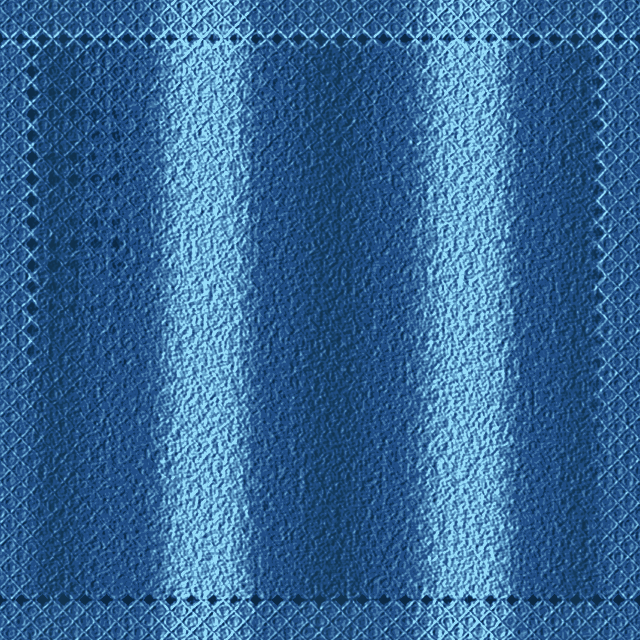
Reproduce this pattern procedurally as a three.js fragment shader.

```glsl
// Embossed blue foil: two bright vertical bands over a dark ground, crossed by
// a fine diamond lattice and framed by rows of knots. A height field of ridges
// and gradient noise is lit from one side, then mapped through a blue ramp.
varying vec2 vUv;

const float PI = 3.14159265;
const vec2 LATTICE = vec2(30.0, 29.66);   // cells per canvas
const float FRAME_LOW = 0.0625;
const float FRAME_HIGH = 0.939;
const float FRAME_LEFT = 0.05;
const float FRAME_RIGHT = 0.94;

const vec3 INK = vec3(0.03, 0.14, 0.25);
const vec3 DEEP = vec3(0.05, 0.20, 0.36);
const vec3 BLUE = vec3(0.13, 0.31, 0.54);
const vec3 STEEL = vec3(0.24, 0.44, 0.63);
const vec3 SKY = vec3(0.38, 0.63, 0.80);
const vec3 ICE = vec3(0.59, 0.87, 0.98);
const vec3 TEAL = vec3(0.10, 0.26, 0.38);

// Hash and gradient noise
vec2 gradientAt(vec2 cell) {
  vec3 p = fract(vec3(cell.xyx) * vec3(0.1031, 0.1030, 0.0973));
  p += dot(p, p.yzx + 33.33);
  float angle = 2.0 * PI * fract((p.x + p.y) * p.z);
  return vec2(cos(angle), sin(angle));
}

float gradientNoise(vec2 p) {
  vec2 i = floor(p), f = fract(p);
  vec2 w = f * f * f * (f * (f * 6.0 - 15.0) + 10.0);
  vec2 e = vec2(1.0, 0.0);
  float low = mix(dot(gradientAt(i), f), dot(gradientAt(i + e), f - e), w.x);
  float high = mix(dot(gradientAt(i + e.yx), f - e.yx),
                   dot(gradientAt(i + 1.0), f - 1.0), w.x);
  return mix(low, high, w.y);
}

// Shape helpers
float bump(float x, float center, float width) {
  float d = (x - center) / width;
  return exp(-d * d);
}

float band(float x, float left, float right, float soft) {
  return smoothstep(left - soft, left + soft, x)
       * (1.0 - smoothstep(right - soft, right + soft, x));
}

vec2 latticeSpace(vec2 uv) {
  return (uv - vec2(0.0, FRAME_LOW)) * LATTICE;
}

float diamondDistance(vec2 q) {
  vec2 f = abs(fract(q + 0.5) - 0.5);
  return f.x + f.y;
}

float diamond(vec2 q, float size) {
  return 1.0 - smoothstep(size - 0.07, size + 0.07, diamondDistance(q));
}

float ridge(vec2 q) {
  return bump(diamondDistance(q), 0.5, 0.09);
}

// Round rings inside both sets of lattice cells
float rings(vec2 q) {
  float a = length(fract(q + 0.5) - 0.5);
  float b = length(fract(q) - 0.5);
  return bump(min(a, b), 0.22, 0.07);
}

// Relief: lattice ridges, ringed cells and three grains of noise
float relief(vec2 uv, float latticeAmount) {
  vec2 warp = vec2(gradientNoise(uv * 70.0), gradientNoise(uv * 70.0 + 29.0));
  vec2 q = latticeSpace(uv + 0.006 * (1.0 - latticeAmount) * warp);
  float cells = ridge(q) + 0.6 * rings(q);
  float grain = 0.50 * gradientNoise(uv * 68.0)
              + 0.70 * gradientNoise(uv * 125.0 + 17.0)
              + 0.60 * gradientNoise(uv * 215.0 + 41.0);
  return cells * latticeAmount + grain * (1.0 - 0.4 * latticeAmount);
}

vec3 blueRamp(float t) {
  vec3 c = mix(INK, DEEP, smoothstep(0.0, 0.16, t));
  c = mix(c, BLUE, smoothstep(0.16, 0.30, t));
  c = mix(c, STEEL, smoothstep(0.40, 0.52, t));
  c = mix(c, SKY, smoothstep(0.54, 0.72, t));
  return mix(c, ICE, smoothstep(0.72, 0.92, t));
}

void main() {
  vec2 uv = vUv;
  vec2 q = latticeSpace(uv);

  // Bright bands with ragged shoulders, and dim stripes between them
  float x = uv.x + 0.03 * gradientNoise(uv * vec2(90.0, 60.0));
  float bright = 0.45 * (band(x, 0.242, 0.395, 0.026) + band(x, 0.645, 0.803, 0.028))
               + 0.55 * (band(x, 0.268, 0.375, 0.028) + band(x, 0.678, 0.785, 0.030));
  float dim = bump(uv.x, 0.52, 0.055) + 0.8 * bump(uv.x, 0.09, 0.045)
            + 0.7 * bump(uv.x, 0.905, 0.035);

  // The lattice shows most in the margins and near the top
  float inside = band(uv.x, FRAME_LEFT, FRAME_RIGHT, 0.02)
               * band(uv.y, FRAME_LOW, FRAME_HIGH, 0.01);
  float upper = smoothstep(0.5, 1.0, uv.y);
  float leftSide = 1.0 - smoothstep(0.12, 0.27, uv.x);
  float latticeAmount = mix(0.8, 0.22 + 0.35 * upper + 0.25 * leftSide, inside);

  // Side lighting of the relief
  vec2 lightStep = vec2(0.0017, -0.0006);
  float slope = relief(uv + lightStep, latticeAmount)
              - relief(uv - lightStep, latticeAmount);
  float tone = 0.355 + 0.39 * bright * mix(0.70, 1.0, inside) - 0.10 * dim * inside;
  tone += 0.04 * (1.0 - inside) + slope * mix(0.48, 0.72, bright);
  tone += 0.10 * ridge(q) * latticeAmount * (1.0 - 0.6 * inside);

  // Frame rows, side columns and a patch of dark knots at the left
  float topRow = band(uv.y, FRAME_HIGH - 0.014, FRAME_HIGH + 0.014, 0.004);
  float lowRow = band(uv.y, FRAME_LOW - 0.012, FRAME_LOW + 0.012, 0.004);
  float leftColumn = bump(uv.x, FRAME_LEFT, 0.012) * band(uv.y, 0.43, 0.95, 0.06);
  float rightColumn = bump(uv.x, FRAME_RIGHT, 0.011) * smoothstep(0.1, 0.6, uv.y);
  float patchMask = band(uv.x, 0.04, 0.20, 0.03) * band(uv.y, 0.52, 0.90, 0.10);
  patchMask *= clamp(0.7 + 1.6 * gradientNoise(uv * 17.0), 0.0, 1.0);
  float knots = diamond(q, 0.25), offsetKnots = diamond(q + 0.5, 0.30);
  tone += ridge(q) * (0.34 * topRow + 0.12 * lowRow + 0.28 * leftColumn + 0.40 * rightColumn);
  tone -= knots * (0.40 * topRow + 0.60 * lowRow + 0.30 * rightColumn);
  tone -= offsetKnots * (0.30 * leftColumn + 0.26 * patchMask);
  tone -= 0.20 * (bump(uv.y, FRAME_LOW, 0.002) + bump(uv.y, FRAME_HIGH, 0.002));

  vec3 color = blueRamp(clamp(tone, 0.0, 1.0));
  float shade = clamp(0.25 + dim, 0.0, 1.0) * (1.0 - smoothstep(0.22, 0.45, tone));
  gl_FragColor = vec4(mix(color, TEAL, 0.5 * shade), 1.0);
}
```
